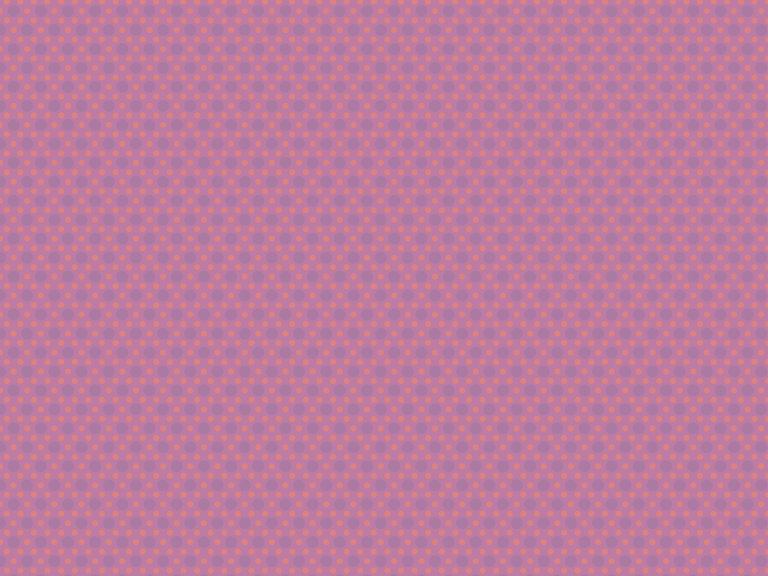
Reproduce this pattern procedurally as a Shadertoy shader.

```glsl
// Staggered plum discs on a mauve ground, each ringed by six small coral dots.
// Both sets of dots are distances to the nearest point of rectangular lattices
// that share one pitch; lengths are in units of the canvas height.

const vec3 MAUVE = vec3(0.743, 0.488, 0.640);
const vec3 PLUM  = vec3(0.668, 0.478, 0.640);
const vec3 CORAL = vec3(0.862, 0.512, 0.498);

const vec2 PITCH  = vec2(0.0472, 0.06586);  // one repeat: two staggered rows
const vec2 ORIGIN = vec2(0.0, 0.0258);      // centre of the lowest left disc
const float DISC_RADIUS = 0.0104;
const float DOT_RADIUS  = 0.0052;

// Distance to the nearest point of a rectangular lattice
float latticeDistance(vec2 p, vec2 pitch) {
    return length(p - pitch * floor(p / pitch + 0.5));
}

// Same, with a second lattice shifted by half a pitch both ways
float staggeredDistance(vec2 p, vec2 pitch) {
    return min(latticeDistance(p, pitch), latticeDistance(p - 0.5 * pitch, pitch));
}

// Coverage of a circle, smoothed over one pixel
float circleMask(float dist, float radius, float pixel) {
    return clamp(0.5 + (radius - dist) / pixel, 0.0, 1.0);
}

void mainImage(out vec4 fragColor, in vec2 fragCoord) {
    float pixel = 1.0 / iResolution.y;
    vec2 p = fragCoord * pixel - ORIGIN;

    // Large discs
    float disc = staggeredDistance(p, PITCH);

    // Small dots: beside each disc, and on the lines between rows
    float beside  = staggeredDistance(p - vec2(0.5 * PITCH.x, 0.0), PITCH);
    float between = latticeDistance(p - 0.25 * PITCH, 0.5 * PITCH);
    float dots = min(beside, between);

    vec3 color = mix(MAUVE, PLUM, circleMask(disc, DISC_RADIUS, pixel));
    color = mix(color, CORAL, circleMask(dots, DOT_RADIUS, pixel));
    fragColor = vec4(color, 1.0);
}
```
